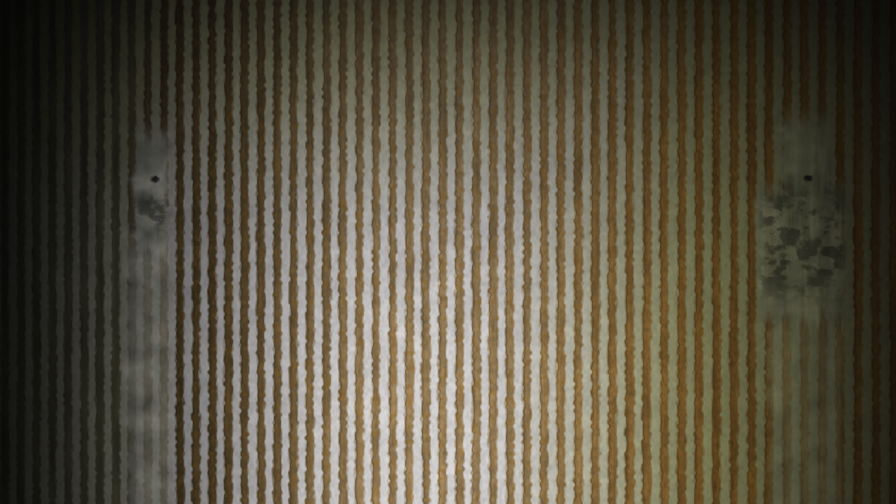
Write a WebGL 1 fragment shader that draws this texture.

```glsl
precision highp float;
uniform vec2 u_resolution;

#define RIDGE_COUNT 53.7
#define RIDGE_ORIGIN 0.466
#define RIDGE_SPREAD 3.7
#define RIDGE_WIDTH 0.245
#define EDGE_ROUGHNESS 0.15
#define ZINC vec3(0.78, 0.77, 0.77)
#define OLIVE vec3(0.70, 0.70, 0.48)
#define RUST vec3(0.55, 0.46, 0.32)
#define RUST_ORANGE vec3(0.62, 0.43, 0.15)
#define RUST_DARK vec3(0.36, 0.29, 0.17)

float hash(vec2 p) {
  vec3 q = fract(p.xyx * 0.1031);
  q += dot(q, q.yzx + 33.33);
  return fract((q.x + q.y) * q.z);
}

float noise(vec2 p) {
  vec2 i = floor(p), f = fract(p);
  f = f * f * (3.0 - 2.0 * f);
  return mix(mix(hash(i), hash(i + vec2(1.0, 0.0)), f.x),
             mix(hash(i + vec2(0.0, 1.0)), hash(i + 1.0), f.x), f.y);
}

float fbm(vec2 p) {
  float sum = 0.0, amp = 0.5;
  for (int i = 0; i < 4; i++) {
    sum += amp * noise(p);
    p = p * 2.03 + 17.3;
    amp *= 0.5;
  }
  return sum / 0.9375;
}

// Soft rectangle mask with a feathered border
float box(vec2 p, vec2 lo, vec2 hi, vec2 feather) {
  vec2 m = smoothstep(lo - feather, lo + feather, p)
         * (1.0 - smoothstep(hi - feather, hi + feather, p));
  return m.x * m.y;
}

float spotlight(vec2 uv) {
  float left = smoothstep(-0.10, 0.45, uv.x);
  float right = pow(1.0 - smoothstep(0.48, 1.12, uv.x), 0.75);
  float rise = pow(clamp((uv.y - 0.2) / 0.8, 0.0, 1.0), 1.7);
  return 1.03 * left * right * (1.0 - 0.66 * rise);
}

float bolt(vec2 p, vec2 center) {
  vec2 d = p - center;
  d.y += 0.003 * noise(p * 300.0);
  return 1.0 - smoothstep(0.004, 0.012, length(d * vec2(1.0, 1.4)));
}

void main() {
  vec2 uv = gl_FragCoord.xy / u_resolution;
  float aspect = u_resolution.x / u_resolution.y;
  vec2 p = vec2(uv.x * aspect, uv.y);
  float grain = fbm(p * vec2(150.0, 110.0));
  float streak = fbm(p * vec2(95.0, 9.0) + 40.0);
  float mottle = fbm(p * vec2(24.0, 30.0) + 7.0);

  // Corrugation with ragged rust borders
  float x = uv.x - RIDGE_ORIGIN;
  float phase = x * (RIDGE_COUNT - RIDGE_SPREAD * x);
  float across = fract(phase + 0.5) - 0.5;
  float ridgeId = floor(phase + 0.5);
  float wobble = (noise(p * vec2(150.0, 130.0)) - 0.5) * EDGE_ROUGHNESS
               + (noise(vec2(ridgeId * 7.0, uv.y * 4.0)) - 0.5) * 0.07;
  float blur = max(0.10, RIDGE_COUNT / u_resolution.x);
  float dist = abs(across) - RIDGE_WIDTH + wobble;
  float ridge = 1.0 - smoothstep(-blur, blur, dist);

  // Metal and rust colours
  float rightSide = smoothstep(0.52, 0.84, uv.x);
  float topSide = 0.8 * smoothstep(0.5, 1.0, uv.y);
  float oldness = clamp(max(rightSide, topSide) + 0.12 * (streak - 0.5), 0.0, 1.0);
  vec3 metal = mix(ZINC, OLIVE, oldness) * (0.92 + 0.16 * grain);
  vec3 rust = mix(RUST_DARK, RUST, smoothstep(0.2, 0.46, uv.x));
  rust = mix(rust, RUST_ORANGE, rightSide * 0.8);
  rust *= 0.66 + 0.38 * streak + 0.30 * grain;
  float flakes = smoothstep(0.58, 0.76, noise(p * vec2(170.0, 120.0) + 9.0));
  rust = mix(rust, RUST_ORANGE * 0.9, flakes * 0.35);
  float lip = smoothstep(0.0, 0.07, dist) * (1.0 - smoothstep(0.07, 0.2, dist));
  rust *= 1.0 - 0.18 * lip * step(0.0, across);

  // Unrusted grooves on the shaded left
  float plain = 1.0 - smoothstep(0.12, 0.20, uv.x);
  vec3 groove = vec3(0.42, 0.42, 0.32) * (0.65 + 0.6 * streak);
  rust = mix(rust, groove, plain * 0.85);
  metal = mix(metal, metal * vec3(0.93, 0.94, 0.82), plain);
  vec3 color = mix(rust, metal, ridge);

  // Flattened, weathered joints
  vec2 torn = uv + vec2(0.014, 0.06) * (vec2(mottle, streak) - 0.5);
  float leftJoint = box(torn, vec2(0.150, 0.48), vec2(0.190, 0.735), vec2(0.005, 0.035));
  leftJoint = max(leftJoint, 0.7 * box(torn, vec2(0.139, -0.1), vec2(0.190, 0.54), vec2(0.005, 0.05)));
  float rightJoint = box(torn, vec2(0.846, 0.36), vec2(0.943, 0.625), vec2(0.005, 0.03));
  rightJoint = max(rightJoint, box(torn, vec2(0.872, 0.57), vec2(0.930, 0.765), vec2(0.006, 0.035)));
  rightJoint = max(rightJoint, 0.5 * box(torn, vec2(0.858, -0.1), vec2(0.942, 0.4), vec2(0.006, 0.06)));
  vec3 greyPatch = vec3(0.84, 0.84, 0.78) * (0.66 + 0.55 * mottle);
  vec3 olivePatch = vec3(0.84, 0.86, 0.65) * (0.50 + 0.40 * mottle + 0.35 * streak);
  color = mix(color, greyPatch, leftJoint * 0.9);
  color = mix(color, olivePatch, rightJoint * 0.88);
  float stain = box(torn, vec2(0.146, 0.55), vec2(0.190, 0.61), vec2(0.01, 0.02));
  stain = max(stain, box(torn, vec2(0.85, 0.42), vec2(0.94, 0.62), vec2(0.01, 0.04)));
  float blotch = smoothstep(0.40, 0.62, fbm(p * vec2(42.0, 50.0) + 3.0));
  color *= 1.0 - 0.38 * stain * blotch;
  float holes = max(bolt(p, vec2(0.173 * aspect, 0.646)), bolt(p, vec2(0.902 * aspect, 0.648)));
  color *= 1.0 - 0.75 * holes;

  // Lamp falloff
  color *= spotlight(uv) * (0.95 + 0.10 * mottle);
  gl_FragColor = vec4(clamp(color + 0.008, 0.0, 1.0), 1.0);
}
```
